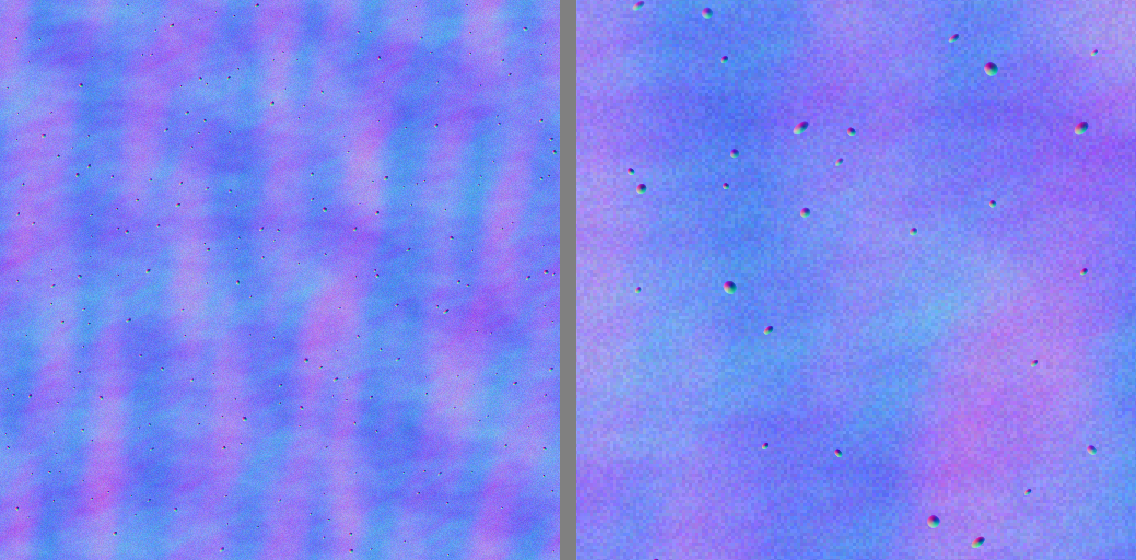
Left, the full canvas; right, a detail of the centre.
A WebGL 2 fragment shader for this texture map:

```glsl
#version 300 es
precision highp float;

#define STREAK_HEIGHT 0.025
#define SWELL_HEIGHT 0.021
#define WRINKLE_HEIGHT 0.0026
#define RIPPLE_HEIGHT 0.0011
#define TILT vec2(-0.02, 0.04)
#define PIT_SHARE 0.33
#define PIT_RADIUS vec2(0.0019, 0.0043)
#define PIT_STEEPNESS 5.5
#define PIT_SHADE 0.3
#define GRAIN_CELLS 512.0
#define GRAIN 0.11
#define BLUE_LEVEL 0.965

uniform vec2 u_resolution;
out vec4 fragColor;

// Three random values in 0..1 for an integer cell
vec3 hash3(vec2 cell, float seed) {
    uvec3 v = uvec3(ivec3(vec3(cell, seed))) * 1664525u + 1013904223u;
    v.x += v.y * v.z; v.y += v.z * v.x; v.z += v.x * v.y;
    v ^= v >> 16u;
    v.x += v.y * v.z; v.y += v.z * v.x; v.z += v.x * v.y;
    return vec3(v >> 8u) / 16777216.0;
}

// Random unit gradient on a sheared lattice that wraps with the canvas
vec2 latticeGradient(vec2 cell, vec2 cells, float shear, float seed) {
    cell -= floor(cell.y / cells.y) * vec2(-shear, cells.y);
    cell.x = mod(cell.x, cells.x);
    float angle = 6.2831853 * hash3(cell, seed).x;
    return vec2(cos(angle), sin(angle));
}

// Analytic slope of tiling gradient noise, leaning right by shear cells
vec2 noiseSlope(vec2 uv, vec2 cells, float shear, float seed) {
    vec2 p = vec2(cells.x * uv.x - shear * uv.y, cells.y * uv.y);
    vec2 i = floor(p), f = p - i;
    vec2 u = f * f * f * (f * (f * 6.0 - 15.0) + 10.0);
    vec2 du = 30.0 * f * f * (f - 1.0) * (f - 1.0);

    vec2 ga = latticeGradient(i, cells, shear, seed);
    vec2 gb = latticeGradient(i + vec2(1, 0), cells, shear, seed);
    vec2 gc = latticeGradient(i + vec2(0, 1), cells, shear, seed);
    vec2 gd = latticeGradient(i + vec2(1, 1), cells, shear, seed);
    float a = dot(ga, f);
    float b = dot(gb, f - vec2(1, 0));
    float c = dot(gc, f - vec2(0, 1));
    float d = dot(gd, f - vec2(1, 1));

    vec2 slope = mix(mix(ga, gb, u.x), mix(gc, gd, u.x), u.y)
               + du * (u.yx * (a - b - c + d) + vec2(b, c) - a);
    return vec2(cells.x * slope.x, cells.y * slope.y - shear * slope.x);
}

// Slope (xy) and depth (z) of small uneven pits, at most one per cell
vec3 pits(vec2 uv, float cells, float seed) {
    vec2 p = uv * cells, cell = mod(floor(p), cells);
    vec3 place = hash3(cell, seed);
    vec3 kind = hash3(cell, seed + 1.0);
    float radius = mix(PIT_RADIUS.x, PIT_RADIUS.y, kind.x * kind.x);
    vec2 offset = (fract(p) - mix(vec2(0.15), vec2(0.85), place.xy)) / (cells * radius);
    offset.x += (kind.z - 0.7) * offset.y;
    float bowl = max(1.0 - dot(offset, offset), 0.0) * step(place.z, PIT_SHARE);
    return vec3(offset * bowl * PIT_STEEPNESS, bowl * bowl) * mix(0.5, 1.0, kind.y);
}

void main() {
    vec2 uv = gl_FragCoord.xy / u_resolution;

    // Steep streaks, flat swells, then fine rounded wrinkles
    vec2 slope = STREAK_HEIGHT * noiseSlope(uv, vec2(9, 3), 1.0, 1.0)
               + STREAK_HEIGHT * 0.2 * noiseSlope(uv, vec2(14, 7), 3.0, 5.0)
               + SWELL_HEIGHT * noiseSlope(uv, vec2(4, 6), 0.0, 2.0)
               + WRINKLE_HEIGHT * noiseSlope(uv, vec2(18, 20), 9.0, 3.0)
               + RIPPLE_HEIGHT * noiseSlope(uv, vec2(34, 40), 18.0, 4.0);

    // Two overlapping sets of pits
    vec3 pit = pits(uv, 17.0, 10.0) + pits(uv, 23.0, 20.0);
    vec3 normal = normalize(vec3(TILT - slope - pit.xy, 1.0));

    // Encoded normal with fine grain
    vec3 color = (0.5 + 0.5 * normal) * vec3(1.0, 1.0, BLUE_LEVEL);
    color *= 1.0 - PIT_SHADE * pit.z;
    color += GRAIN * (hash3(floor(uv * GRAIN_CELLS), 30.0) - 0.5);
    fragColor = vec4(clamp(color, 0.0, 1.0), 1.0);
}
```
